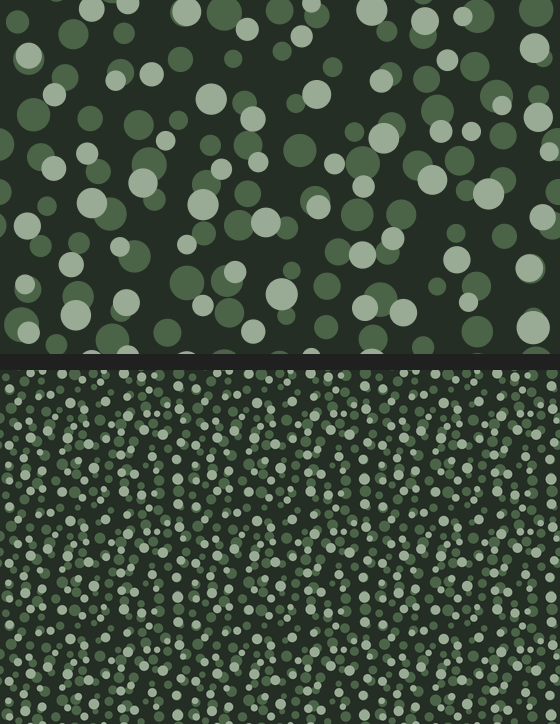
Top: one tile. Bottom: repeated 3 by 3.
Write a Shadertoy shader that draws this pattern.

```glsl
// Scattered flat discs in two sage greens on a dark green ground, tiling on all sides.
#define GROUND_COLOR vec3(0.14, 0.18, 0.14)
#define MOSS_COLOR   vec3(0.295, 0.392, 0.282)
#define SAGE_COLOR   vec3(0.60, 0.67, 0.58)
#define MOSS_GRID    vec2(11.0, 8.0)
#define SAGE_GRID    vec2(10.0, 6.0)
#define MOSS_RADIUS  vec2(0.025, 0.050)
#define SAGE_RADIUS  vec2(0.026, 0.047)
#define ROW_WAVE     0.3
#define WAVE_COUNT   2.0

const float TAU = 6.2831853;

// Three random values in 0..1 from a cell index and a layer seed.
vec3 hash3(vec2 cell, float seed) {
    uvec3 v = uvec3(cell.x, cell.y, seed) * 1664525u + 1013904223u;
    for (int i = 0; i < 2; i++) {
        v.x += v.y * v.z;
        v.y += v.z * v.x;
        v.z += v.x * v.y;
        v ^= v >> 16u;
    }
    return vec3(v & 65535u) / 65535.0;
}

// Signed distance to the nearest disc of a layer; lengths are in canvas heights.
float discLayer(vec2 p, vec2 canvas, vec2 grid, vec2 radiusRange, float seed) {
    vec2 cellSize = canvas / grid;
    vec2 home = floor(p / cellSize);
    float nearest = 1.0;
    for (int y = -1; y <= 1; y++)
    for (int x = -1; x <= 1; x++) {
        vec2 cell = home + vec2(x, y);
        vec2 id = mod(cell, grid);
        vec3 rnd = hash3(id, seed);
        float radius = mix(radiusRange.x, radiusRange.y, rnd.z);

        // Jitter only as far as the disc still fits its cell.
        vec2 room = max(cellSize - 2.0 * radius, 0.0);
        vec2 center = (cell + 0.5) * cellSize + (rnd.xy - 0.5) * room;

        // Slide whole rows, then bend them, to hide the grid.
        center.x += (hash3(vec2(id.y, 37.0), seed).x - 0.5) * cellSize.x;
        float phase = TAU * (WAVE_COUNT * center.x / canvas.x + 0.37 * seed);
        center.y += ROW_WAVE * cellSize.y * sin(phase);

        nearest = min(nearest, length(p - center) - radius);
    }
    return nearest;
}

// Edge coverage, one output sample wide.
float coverage(float dist) {
    return clamp(0.5 - dist * iResolution.y, 0.0, 1.0);
}

void mainImage(out vec4 fragColor, in vec2 fragCoord) {
    vec2 p = fragCoord / iResolution.y;
    vec2 canvas = vec2(iResolution.x / iResolution.y, 1.0);

    // Sage discs always lie over moss discs.
    float moss = coverage(discLayer(p, canvas, MOSS_GRID, MOSS_RADIUS, 1.0));
    float sage = coverage(discLayer(p, canvas, SAGE_GRID, SAGE_RADIUS, 2.0));
    vec3 color = mix(GROUND_COLOR, MOSS_COLOR, moss);
    color = mix(color, SAGE_COLOR, sage);
    fragColor = vec4(color, 1.0);
}
```
